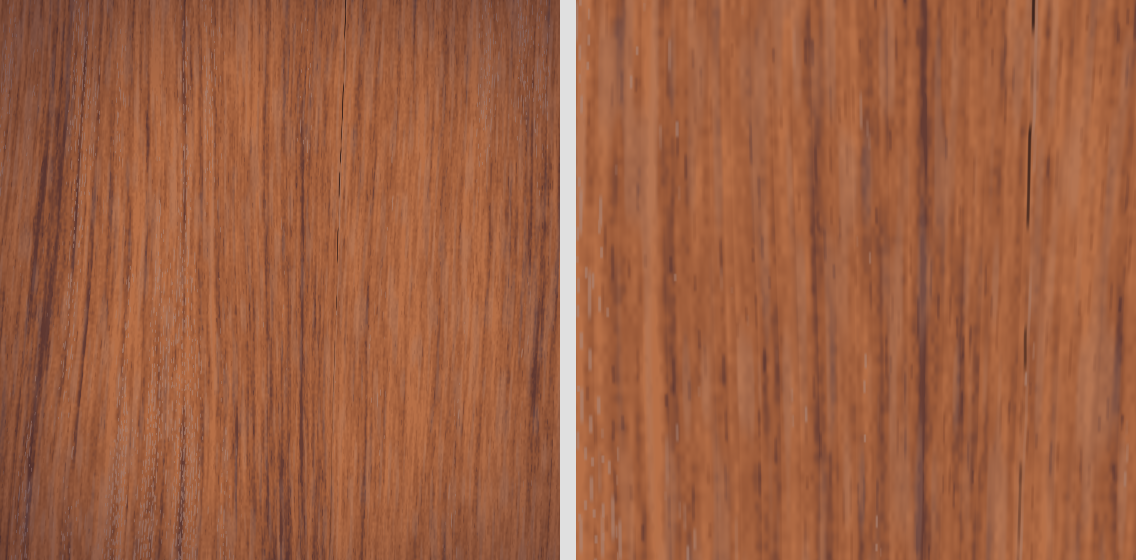
Left: the whole. Right: its middle third, enlarged.
Write a three.js fragment shader that draws this texture.

```glsl
// Oiled hardwood board with a near-vertical grain, a hairline crack and dim corners.
// Grain space is a leaned, gently bent x axis; growth rings, stretched noise fibres
// and cellular dashes (dark pores, pale worn flecks) are layered into one tone ramp.

#define RINGS 34.0
#define RING_DEPTH 0.32
#define BAND_DEPTH 0.46
#define FIBRE_DEPTH 0.50
#define PORE_DEPTH 0.22
#define FLECK_OPACITY 0.62
#define BASE_TONE 0.67
#define CRACK_X 0.618
#define DARK_WOOD vec3(0.40, 0.235, 0.20)
#define WARM_WOOD vec3(0.605, 0.35, 0.22)
#define LIGHT_WOOD vec3(0.72, 0.44, 0.28)
#define PALE_WEAR vec3(0.67, 0.52, 0.46)

varying vec2 vUv;

float hash(vec2 p) {
  vec3 q = fract(vec3(p.xyx) * 0.1031);
  q += dot(q, q.yzx + 33.33);
  return fract((q.x + q.y) * q.z);
}

float noise(vec2 p) {
  vec2 i = floor(p), f = fract(p);
  f = f * f * (3.0 - 2.0 * f);
  float low = mix(hash(i), hash(i + vec2(1.0, 0.0)), f.x);
  float high = mix(hash(i + vec2(0.0, 1.0)), hash(i + 1.0), f.x);
  return mix(low, high, f.y);
}

// Noise centred on zero
float vary(vec2 p) { return noise(p) - 0.5; }

// One jittered upright dash per cell; share is the fraction of cells filled
float dashes(vec2 p, vec2 cells, float share) {
  vec2 q = p * cells;
  q.y += 7.0 * hash(vec2(floor(q.x), 3.0));
  vec2 id = floor(q), f = fract(q) - 0.5;
  f.x += 0.4 * (hash(id + 17.0) - 0.5);
  float halfLength = mix(0.15, 0.48, hash(id + 5.0));
  float pick = hash(id + 9.0);
  float shape = (1.0 - smoothstep(0.08, 0.3, abs(f.x)))
              * (1.0 - smoothstep(halfLength * 0.5, halfLength, abs(f.y)));
  return shape * smoothstep(pick, pick + 0.1, share);
}

// Sideways lean of the grain, strongest at the left edge
float leanedX(vec2 p) {
  float lean = 0.085 * (1.0 - smoothstep(-0.1, 0.48, p.x))
             + 0.035 * smoothstep(0.48, 0.62, p.x);
  return p.x + lean * (1.0 - p.y);
}

// Dark late-wood lines: slow rise, sharp fall, own strength per ring
float growthRings(vec2 g, float count) {
  float phase = g.x * count + 0.9 * noise(vec2(g.x * 9.0, g.y * 0.6));
  float r = fract(phase);
  float line = smoothstep(0.45, 0.88, r) * (1.0 - smoothstep(0.9, 1.0, r));
  float strength = mix(0.15, 1.0, hash(vec2(floor(phase), 41.0)));
  return line * strength * (0.3 + 1.4 * noise(vec2(g.x * 90.0, g.y * 9.0)));
}

// Soft round patch of heavier wear
float patchAt(vec2 p, vec2 centre, vec2 size) {
  vec2 d = (p - centre) / size;
  return exp(-dot(d, d));
}

void main() {
  vec2 p = vUv;
  float straight = leanedX(p);
  float bend = 0.003 * sin(5.0 * p.y + 9.0 * p.x)
             + 0.0012 * sin(13.0 * p.y - 17.0 * p.x + 1.0);
  vec2 g = vec2(straight + bend, p.y);

  // Tone from broad bands, streaks and fine fibres
  float tone = BASE_TONE;
  tone += BAND_DEPTH * vary(g * vec2(9.0, 1.8));
  tone += BAND_DEPTH * 0.8 * vary(g * vec2(47.0, 1.6) + 11.0);
  tone += FIBRE_DEPTH * 0.7 * vary(g * vec2(115.0, 3.5) + 23.0);
  tone += FIBRE_DEPTH * 0.7 * vary(g * vec2(220.0, 9.0) + 31.0);
  tone += FIBRE_DEPTH * 0.7 * vary(g * vec2(290.0, 34.0) + 37.0);
  tone += FIBRE_DEPTH * 0.5 * vary(g * vec2(360.0, 170.0) + 53.0);

  // Rings fade towards the calmer right half; two heavy veins stay dark
  float calm = smoothstep(0.4, 0.62, p.x) * (1.0 - smoothstep(0.85, 1.0, p.x));
  float rings = growthRings(g, RINGS) + 0.6 * growthRings(g + 0.13, RINGS * 2.3);
  tone -= RING_DEPTH * rings * mix(1.25, 0.65, calm);
  float vein = exp(-pow((straight - 0.505) / 0.004, 2.0))
             + exp(-pow((straight - 0.99) / 0.003, 2.0));
  tone -= 0.45 * vein * noise(g * vec2(20.0, 11.0));
  tone -= PORE_DEPTH * dashes(g, vec2(210.0, 30.0), 0.3);

  vec3 colour = mix(DARK_WOOD, WARM_WOOD, clamp(tone * 2.0, 0.0, 1.0));
  colour = mix(colour, LIGHT_WOOD, clamp(tone * 2.0 - 1.0, 0.0, 1.0));

  // Dusty haze and pale flecks gathered in columns
  float haze = smoothstep(0.45, 0.85, noise(g * vec2(190.0, 16.0) + 71.0));
  colour = mix(colour, PALE_WEAR, 0.24 * haze);
  float wear = 0.5 * patchAt(p, vec2(0.27, 0.14), vec2(0.09, 0.16))
             + 0.5 * patchAt(p, vec2(0.92, 0.88), vec2(0.06, 0.13))
             + 0.17 * (1.0 - smoothstep(0.3, 0.65, p.x)) + 0.05;
  wear *= 0.25 + 2.2 * smoothstep(0.5, 0.85, noise(g * vec2(45.0, 2.5) + 89.0));
  float flecks = max(dashes(g, vec2(200.0, 26.0), wear),
                     dashes(g + 0.37, vec2(240.0, 65.0), wear * 0.9));
  colour = mix(colour, PALE_WEAR, FLECK_OPACITY * flecks);

  // Hairline crack with a lit right lip, broken and closing downwards
  float offset = straight - CRACK_X - 0.0007 * sin(17.0 * p.y)
               - 0.0008 * vary(vec2(5.0, p.y * 60.0));
  float open = smoothstep(0.25, 0.65, p.y) * 0.8 + 0.25;
  open *= smoothstep(0.1, 0.6, noise(vec2(3.0, p.y * 50.0)));
  float slit = 1.0 - smoothstep(0.0003, 0.0015, abs(offset));
  float lip = 1.0 - smoothstep(0.0003, 0.0015, abs(offset - 0.002));
  float worn = noise(vec2(8.0, p.y * 35.0)) * smoothstep(0.1, 0.35, p.y);
  colour = mix(colour, PALE_WEAR, 0.6 * lip * worn);
  colour = mix(colour, DARK_WOOD * 0.5, 0.85 * slit * open);

  // Cool, dim corners
  float rim = smoothstep(0.32, 0.78, length(p - vec2(0.54, 0.48)));
  colour *= mix(vec3(1.0), vec3(0.70, 0.70, 0.82), rim);

  gl_FragColor = vec4(colour, 1.0);
}
```
